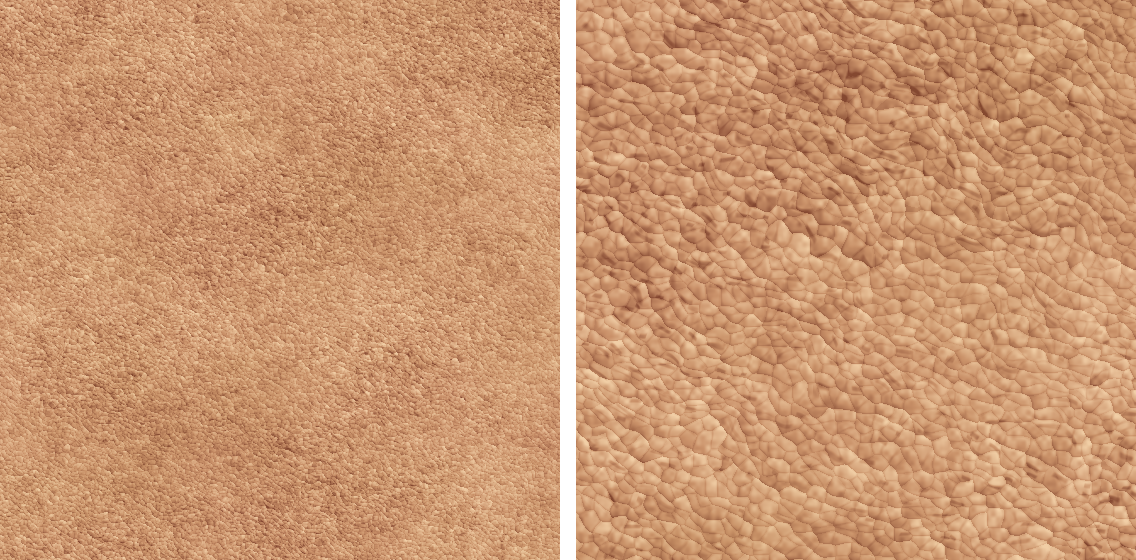
Left, the full canvas; right, a detail of the centre.
Give the GLSL for this texture, as a WebGL 1 fragment shader.

```glsl
precision highp float;
uniform vec2 u_resolution;

float hash(vec2 p) {
  vec3 h = fract(p.xyx * 0.1031);
  h += dot(h, h.yzx + 33.33);
  return fract((h.x + h.y) * h.z);
}

vec2 hash2(vec2 p) {
  return vec2(hash(p + 17.0), hash(p + 59.0));
}

// Smooth value noise in -1..1
float noise(vec2 p) {
  vec2 cell = floor(p), f = p - cell;
  f = f * f * (3.0 - 2.0 * f);
  float low = mix(hash(cell), hash(cell + vec2(1.0, 0.0)), f.x);
  float high = mix(hash(cell + vec2(0.0, 1.0)), hash(cell + 1.0), f.x);
  return mix(low, high, f.y) * 2.0 - 1.0;
}

// Cloudy layers, each turned to hide the lattice
float cloud(vec2 p) {
  float sum = 0.0, weight = 0.5;
  for (int i = 0; i < 4; i++) {
    sum += weight * noise(p);
    p = mat2(0.8, 0.6, -0.6, 0.8) * p * 2.2 + 19.7;
    weight *= 0.7;
  }
  return sum;
}

// Crisp tufts: each has its own tone, a lit top and a dark rim
float tufts(vec2 p) {
  vec2 cell = floor(p), toNearest = vec2(0.0);
  float nearest = 9.0, second = 9.0, tint = 0.0;
  for (int y = -1; y <= 1; y++) {
    for (int x = -1; x <= 1; x++) {
      vec2 id = cell + vec2(x, y);
      vec2 d = p - id - hash2(id);
      float dist = length(d);
      if (dist < nearest) {
        second = nearest;
        nearest = dist;
        toNearest = d;
        tint = hash(id + 7.0) * 2.0 - 1.0;
      } else {
        second = min(second, dist);
      }
    }
  }
  float rim = 1.0 - smoothstep(0.0, 0.3, second - nearest);
  return 0.85 * dot(toNearest, vec2(0.2, 0.98)) + 0.3 * tint - 0.38 * rim;
}

// Short scattered creases along x, more of them where density is high
float creases(vec2 p, float density) {
  vec2 cell = floor(p);
  float ink = 0.0;
  for (int y = -1; y <= 1; y++) {
    for (int x = -1; x <= 1; x++) {
      vec2 id = cell + vec2(x, y);
      vec2 d = p - id - hash2(id + 31.0);
      d.y += (hash(id + 5.0) - 0.5) * 1.1 * d.x;
      float halfLength = mix(0.12, 0.48, hash(id + 83.0));
      float along = abs(d.x) / halfLength;
      float stroke = (1.0 - smoothstep(0.03, 0.16, abs(d.y)))
                   * (1.0 - smoothstep(0.6, 1.0, along));
      ink = max(ink, stroke * smoothstep(0.0, 0.3, density - hash(id + 43.0)));
    }
  }
  return ink;
}

vec3 suedeColor(float tone) {
  vec3 shadow = vec3(0.63, 0.40, 0.28);
  vec3 tan = vec3(0.79, 0.57, 0.41);
  vec3 sheen = vec3(0.90, 0.74, 0.58);
  return tan + (tan - shadow) * clamp(tone, -1.7, 0.0)
             + (sheen - tan) * clamp(tone, 0.0, 1.4);
}

void main() {
  vec2 uv = gl_FragCoord.xy / u_resolution.y;

  // Broad stains and areas of rougher nap
  float stain = cloud(uv * vec2(3.2, 4.6) + 5.0);
  float rough = smoothstep(-0.6, 0.6, cloud(uv * vec2(4.0, 5.0) + 63.0) - 0.4 * stain);

  // Fibres lean down to the right, with a wandering direction
  vec2 bend = vec2(noise(uv * 24.0 + 11.0), noise(uv * 24.0 + 87.0));
  vec2 kink = vec2(noise(uv * 105.0 + 140.0), noise(uv * 105.0 + 190.0));
  vec2 fibre = mat2(0.92, 0.39, -0.39, 0.92) * uv + 0.006 * bend + 0.002 * kink;

  // Tufts over softer clumps, with a fine dusting
  float grain = tufts(fibre * vec2(112.0, 158.0) + 40.0)
              + 0.24 * noise(fibre * vec2(58.0, 84.0) + 210.0)
              + 0.42 * noise(uv * 330.0 + 130.0);
  float crease = creases(fibre * vec2(66.0, 84.0) + 320.0, mix(0.25, 0.95, rough));

  float tone = 0.27 + 0.46 * stain + grain * mix(0.8, 1.12, rough)
             - crease * mix(0.4, 0.85, rough);
  vec3 color = suedeColor(tone);

  // Faint warm and mauve drift
  float drift = cloud(uv * vec2(5.0, 9.0) + 150.0);
  color += drift * vec3(0.004, -0.004, 0.007);
  gl_FragColor = vec4(color, 1.0);
}
```
